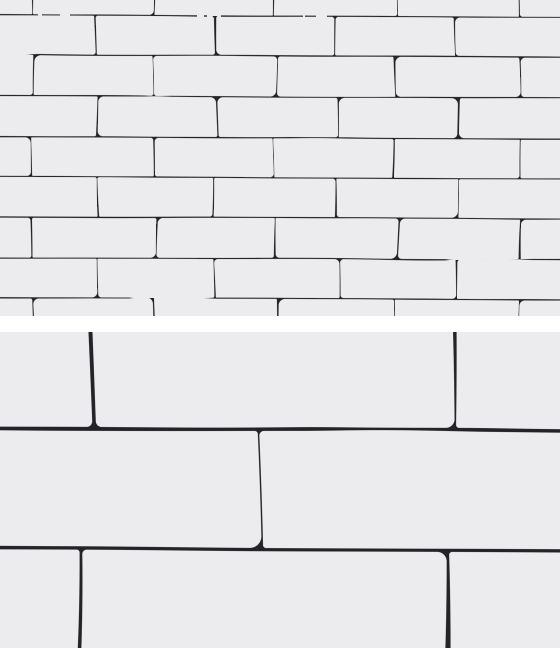
Top: the whole. Bottom: its middle third, enlarged.
Give the GLSL for this pattern, as a Shadertoy shader.

```glsl
// Pale brick wall in running bond, with thin uneven ink-drawn joints.

float hash(vec2 p) {
    return fract(sin(dot(p, vec2(127.1, 311.7))) * 43758.5453);
}

// Smooth one-dimensional noise, with a separate strand per seed
float noise(float x, float seed) {
    float i = floor(x);
    return mix(hash(vec2(i, seed)), hash(vec2(i + 1.0, seed)), smoothstep(0.0, 1.0, x - i));
}

// Height of the joint below a row, tilting gently down to the right
float jointY(float row, float x) {
    float shift = 0.008 * (hash(vec2(row, 5.3)) - 0.5);
    float wave = 0.003 * (noise(x * 3.0, row + 40.0) - 0.5);
    return 0.058 + 0.128 * row - 0.004 * x + shift + wave;
}

// Position of the joint left of a brick; v runs up the row from 0 to 1
float jointX(float row, float col, float v) {
    vec2 id = vec2(col, row);
    float start = mix(0.300, 0.109, mod(row, 2.0));
    float shift = 0.022 * (hash(id + 11.0) - 0.5);
    float lean = 0.010 * (hash(id + 23.0) - 0.5) * (v - 0.5);
    float bow = 0.008 * (hash(id + 31.0) - 0.5) * v * (1.0 - v);
    return start + 0.3825 * col + shift + lean + bow;
}

// Half width of an upright joint, tapering between two random ends
float uprightInset(vec2 id, float side, float v) {
    vec2 ends = vec2(hash(id + 47.0 + side), hash(id + 59.0 + side));
    ends *= ends;
    ends = 0.0007 + 0.0045 * ends * ends;
    return mix(ends.x, ends.y, v);
}

// Half width of a level joint, with faded stretches and small chips
float levelInset(float joint, float x, float side) {
    float width = 0.0013 + 0.0010 * noise(x * 6.0, joint + side);
    float faded = smoothstep(0.90, 0.97, noise(x * 2.0, joint + 71.0));
    float patchy = step(0.62, noise(x * 6.0, 83.0)) * step(abs(joint - 7.0), 0.5);
    float chip = patchy * step(0.45, hash(vec2(floor(x * 90.0), 97.0)));
    return width - 0.004 * max(faded, chip);
}

void mainImage(out vec4 fragColor, in vec2 fragCoord) {
    vec2 p = fragCoord / iResolution.y;
    float pixel = 1.0 / iResolution.y;

    // Find the row, then correct for its uneven joints
    float row = floor((p.y - 0.058 + 0.004 * p.x) / 0.128);
    if (p.y < jointY(row, p.x)) row -= 1.0;
    else if (p.y > jointY(row + 1.0, p.x)) row += 1.0;
    float bottom = jointY(row, p.x);
    float top = jointY(row + 1.0, p.x);
    float v = (p.y - bottom) / (top - bottom);

    // Find the brick within the row in the same way
    float start = mix(0.300, 0.109, mod(row, 2.0));
    float col = floor((p.x - start) / 0.3825);
    if (p.x < jointX(row, col, v)) col -= 1.0;
    else if (p.x > jointX(row, col + 1.0, v)) col += 1.0;
    vec2 id = vec2(col, row);

    // Distances inward from the four edges of the brick
    float left = p.x - jointX(row, col, v) - uprightInset(id, 0.0, v);
    float right = jointX(row, col + 1.0, v) - p.x - uprightInset(id, 7.0, v);
    float below = p.y - bottom - levelInset(row, p.x, 0.2);
    float above = top - p.y - levelInset(row + 1.0, p.x, 0.6);

    // Rounded box, each corner with its own radius
    vec2 inward = vec2(min(left, right), min(below, above));
    vec2 corner = vec2(step(right, left), step(above, below));
    float roundness = hash(id * 2.0 + corner + 101.0);
    float radius = 0.003 + 0.018 * roundness * roundness;
    vec2 q = radius - inward;
    float edge = length(max(q, 0.0)) + min(max(q.x, q.y), 0.0) - radius;

    float ink = smoothstep(-0.7 * pixel, 0.7 * pixel, edge);
    vec3 color = mix(vec3(0.925, 0.925, 0.932), vec3(0.14, 0.14, 0.155), ink);
    fragColor = vec4(color, 1.0);
}
```
